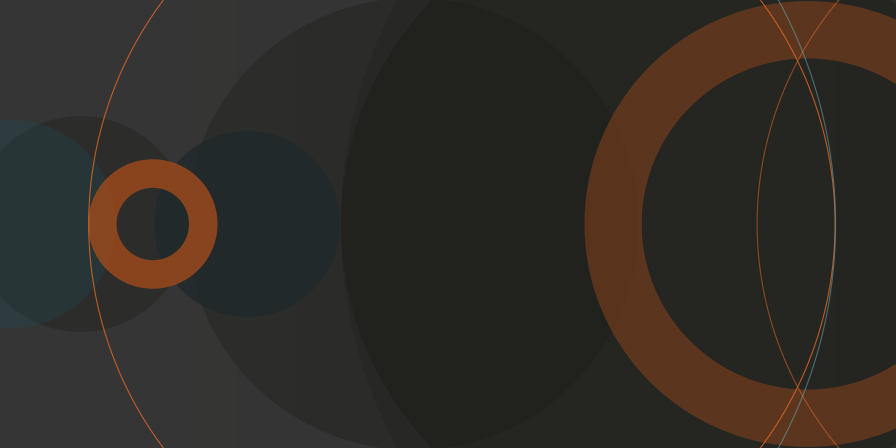
A WebGL 2 fragment shader for this background:

```glsl
#version 300 es
precision highp float;
// Translucent discs, rings and hairline circles along one horizontal axis on charcoal.

uniform vec2 u_resolution;
out vec4 fragColor;

const vec3 CHARCOAL_LEFT  = vec3(0.208, 0.208, 0.208);
const vec3 CHARCOAL_RIGHT = vec3(0.200, 0.200, 0.198);
const vec3 SHADOW     = vec3(0.100, 0.100, 0.080);
const vec3 TEAL       = vec3(0.120, 0.300, 0.350);
const vec3 DEEP_TEAL  = vec3(0.120, 0.160, 0.165);
const vec3 RUST       = vec3(0.660, 0.300, 0.100);
const vec3 ORANGE     = vec3(0.860, 0.400, 0.140);
const vec3 PALE_TEAL  = vec3(0.400, 0.600, 0.630);
const float HAIRLINE  = 0.0026;

// Signed distance to a circle centred on the horizontal axis
float circleDistance(vec2 p, float centerX, float radius) {
    return length(p - vec2(centerX, 0.5)) - radius;
}

// Antialiased coverage of a signed distance
float coverage(float dist, float pixel) {
    return clamp(0.5 - dist / pixel, 0.0, 1.0);
}

vec3 disc(vec3 base, vec2 p, float centerX, float radius, vec3 tint, float alpha, float pixel) {
    float d = circleDistance(p, centerX, radius);
    return mix(base, tint, alpha * coverage(d, pixel));
}

vec3 ring(vec3 base, vec2 p, float centerX, float radius, float width, vec3 tint, float alpha, float pixel) {
    float d = abs(circleDistance(p, centerX, radius)) - 0.5 * width;
    return mix(base, tint, alpha * coverage(d, pixel));
}

void main() {
    // One unit is the canvas height
    float pixel = 1.0 / u_resolution.y;
    vec2 p = gl_FragCoord.xy * pixel;
    float across = gl_FragCoord.x / u_resolution.x;
    vec3 color = mix(CHARCOAL_LEFT, CHARCOAL_RIGHT, across);

    // Overlapping shadow discs
    color = disc(color, p, 0.180, 0.241, SHADOW, 0.33, pixel);
    color = disc(color, p, 0.922, 0.505, SHADOW, 0.33, pixel);
    color = disc(color, p, 1.823, 1.0625, SHADOW, 0.22, pixel);
    color = disc(color, p, 1.477, 0.716, SHADOW, 0.45, pixel);

    // Teal discs
    color = disc(color, p, 0.026, 0.232, TEAL, 0.28, pixel);
    color = disc(color, p, 0.552, 0.208, DEEP_TEAL, 0.80, pixel);

    // Broad rust rings
    color = ring(color, p, 0.341, 0.1126, 0.0638, RUST, 0.75, pixel);
    color = ring(color, p, 1.802, 0.4335, 0.1280, RUST, 0.42, pixel);

    // Hairline circles
    color = ring(color, p, 1.031, 0.833, HAIRLINE, ORANGE, 0.80, pixel);
    color = ring(color, p, 2.466, 0.776, HAIRLINE, ORANGE, 0.55, pixel);
    color = ring(color, p, 0.823, 1.042, HAIRLINE, PALE_TEAL, 0.60, pixel);

    fragColor = vec4(color, 1.0);
}
```
